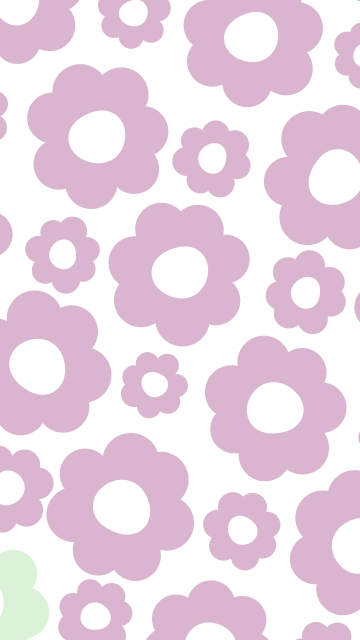
A WebGL 1 fragment shader for this pattern:

```glsl
precision highp float;
// Scattered seven-petal flowers on white. Large blooms sit on a skewed lattice
// and small ones fill the gaps at the cell middles; hashes vary position, size,
// rotation and petals. Each flower is a union of discs with a wobbly hole.

uniform vec2 u_resolution;

const float TAU = 6.2831853;
const vec2 AXIS_U = vec2(0.417, 0.266);
const vec2 AXIS_V = vec2(0.243, -0.382);

// Sine-free hash: three values in 0..1 from a 2D seed
vec3 hash3(vec2 seed) {
  vec3 h = fract(seed.xyx * vec3(0.1031, 0.1030, 0.0973));
  h += dot(h, h.yxz + 33.33);
  return fract((h.xxy + h.yzz) * h.zyx);
}

// Lattice coordinates of a canvas point
vec2 toLattice(vec2 p) {
  float det = AXIS_U.x * AXIS_V.y - AXIS_U.y * AXIS_V.x;
  return vec2(AXIS_V.y * p.x - AXIS_V.x * p.y,
              AXIS_U.x * p.y - AXIS_U.y * p.x) / det;
}

// Signed distance to a flower of outer radius 1
float flower(vec2 p, vec2 seed) {
  float turn = hash3(seed + 7.7).x * TAU;
  float petals = length(p) - 0.64;
  for (int k = 0; k < 7; k++) {
    vec3 vary = hash3(seed * 3.1 + float(k) * 5.3 + 40.0) - 0.5;
    float angle = turn + (float(k) + 0.2 * vary.x) * TAU / 7.0;
    vec2 tip = (0.64 + 0.05 * vary.y) * vec2(cos(angle), sin(angle));
    petals = min(petals, length(p - tip) - 0.355 - 0.05 * vary.z);
  }
  // Rounded, slightly uneven hole
  float a = atan(p.y, p.x) + turn;
  float hole = length(p) - 0.37 * (1.0 + 0.05 * cos(2.0 * a) + 0.03 * cos(3.0 * a + 1.0));
  return max(petals, -hole);
}

void main() {
  vec2 p = (gl_FragCoord.xy - 0.5 * u_resolution) / u_resolution.x - vec2(0.014, 0.134);
  vec2 base = floor(toLattice(p) + 0.5);

  vec3 mauve = vec3(0.85, 0.71, 0.81);
  vec3 mint = vec3(0.86, 0.95, 0.85);
  vec3 color = vec3(1.0);

  for (int j = -1; j <= 1; j++) {
    for (int i = -1; i <= 1; i++) {
      for (int layer = 0; layer < 2; layer++) {
        // Layer 0 holds the large blooms, layer 1 the small fillers
        float small = float(layer);
        vec2 cell = base + vec2(float(i), float(j));
        vec2 site = cell + 0.5 * small;
        vec2 seed = site * 2.0 + 61.0;
        vec3 vary = hash3(seed);

        vec2 center = AXIS_U * site.x + AXIS_V * site.y + 0.03 * (vary.xy - 0.5);
        float radius = mix(mix(0.180, 0.210, vary.z), mix(0.092, 0.126, vary.z), small);
        vec2 q = (p - center) / radius;
        if (dot(q, q) < 1.3) {
          // A rare large bloom is mint instead of mauve
          float rare = step(abs(mod(2.0 * cell.x - cell.y, 11.0) - 6.0), 0.5) * (1.0 - small);
          float d = flower(q, seed) * radius;
          float cover = clamp(0.5 - d * u_resolution.x, 0.0, 1.0);
          color = mix(color, mix(mauve, mint, rare), cover);
        }
      }
    }
  }
  gl_FragColor = vec4(color, 1.0);
}
```
